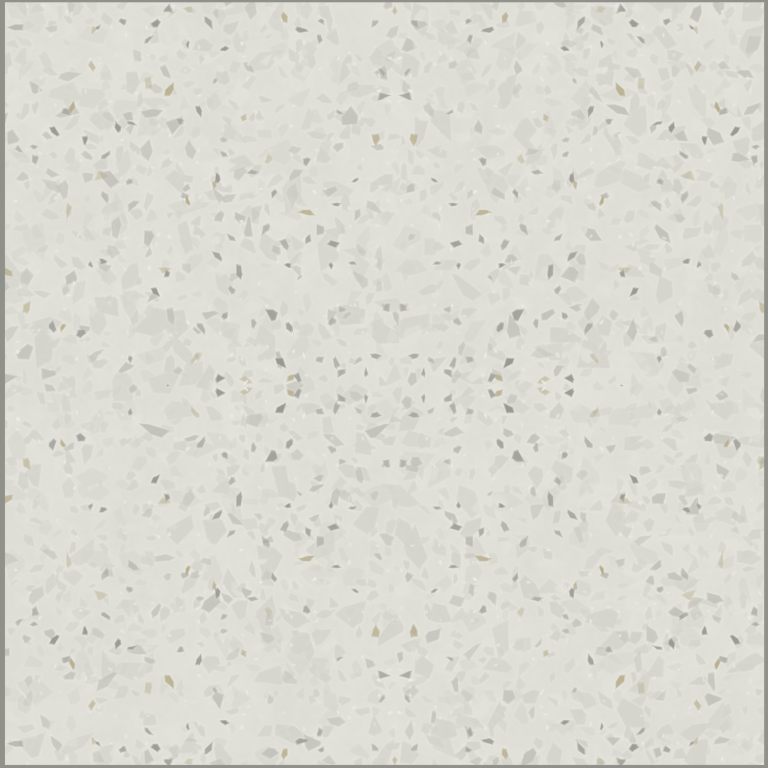
A WebGL 1 fragment shader for this texture:

```glsl
precision highp float;
// Pale terrazzo slab: faint stone chips, sparse dark and tan grains, thin grey border.

uniform vec2 u_resolution;

const float TAU = 6.2832;
const vec3 CEMENT = vec3(0.874, 0.874, 0.846);
const vec3 FAINT_CHIP = vec3(0.832, 0.832, 0.804);
const vec3 GREY_CHIP = vec3(0.765, 0.765, 0.735);
const vec3 DARK_CHIP = vec3(0.60, 0.595, 0.58);
const vec3 TAN_CHIP = vec3(0.72, 0.68, 0.55);
const vec3 WHITE_CHIP = vec3(0.93, 0.93, 0.91);
const vec3 BORDER = vec3(0.57, 0.57, 0.55);

float hash(vec2 p, float seed) {
  vec3 q = fract(vec3(p.xyx) * 0.1031 + seed * 0.0917);
  q += dot(q, q.yzx + 33.33);
  return fract((q.x + q.y) * q.z);
}

vec2 direction(float angle) {
  return vec2(cos(angle), sin(angle));
}

float cornerSlope(vec2 corner, vec2 offset) {
  return dot(direction(TAU * hash(corner, 3.7)), offset);
}

float gradientNoise(vec2 p) {
  vec2 i = floor(p);
  vec2 f = p - i;
  vec2 w = f * f * f * (f * (f * 6.0 - 15.0) + 10.0);
  vec2 e = vec2(1.0, 0.0);
  float low = mix(cornerSlope(i, f), cornerSlope(i + e, f - e), w.x);
  float high = mix(cornerSlope(i + e.yx, f - e.yx), cornerSlope(i + 1.0, f - 1.0), w.x);
  return mix(low, high, w.y);
}

// Distance to an irregular, slightly elongated five-sided shard.
float shardDistance(vec2 p, float radius, vec2 id, float seed) {
  vec2 axis = direction(TAU * hash(id, seed + 1.0));
  p = vec2(dot(p, axis), dot(p, vec2(-axis.y, axis.x)));
  p *= vec2(0.75, 1.25);
  float d = -radius;
  for (int side = 0; side < 5; side++) {
    float k = float(side);
    float turn = k + 0.8 * hash(id, seed + 2.0 + k);
    float reach = radius * mix(0.4, 1.0, hash(id, seed + 8.0 + k));
    d = max(d, dot(p, direction(turn * TAU / 5.0)) - reach);
  }
  return d;
}

// Lays one size class of shards over a surface; radius is in cells.
vec3 scatter(vec3 surface, vec2 uv, float cells, float density, float radius,
             vec3 tint, float rim, float softness, float seed) {
  vec2 p = uv * cells;
  vec2 home = floor(p);
  float blur = softness * cells;
  for (int y = -1; y <= 1; y++) {
    for (int x = -1; x <= 1; x++) {
      vec2 id = home + vec2(float(x), float(y));
      if (hash(id, seed) < density) {
        vec2 jitter = vec2(hash(id, seed + 14.0), hash(id, seed + 15.0));
        float size = radius * mix(0.55, 1.15, hash(id, seed + 16.0));
        float d = shardDistance(p - id - mix(vec2(0.15), vec2(0.85), jitter), size, id, seed);
        float opacity = mix(0.4, 1.0, hash(id, seed + 17.0));
        float cover = 1.0 - smoothstep(-blur, blur, d);
        float outline = (d - blur) / blur;
        surface += rim * opacity * exp(-outline * outline);
        surface = mix(surface, tint, opacity * cover);
      }
    }
  }
  return surface;
}

float slabMask(vec2 uv, float softness) {
  vec2 low = uv - vec2(0.0065, 0.004);
  vec2 high = vec2(0.995, 0.997) - uv;
  vec2 inset = min(low, high);
  return smoothstep(-softness, softness, min(inset.x, inset.y));
}

void main() {
  vec2 uv = gl_FragCoord.xy / u_resolution;
  float pixel = 1.0 / min(u_resolution.x, u_resolution.y);
  float softness = max(0.0016, 0.7 * pixel);
  // Sparse grains are book-matched about the middle of the slab.
  vec2 folded = abs(uv - vec2(0.514, 0.498)) + 2.0;

  // Cloudy cement
  float clouds = gradientNoise(uv * 9.0) + 0.8 * gradientNoise(uv * 34.0 + 7.0);
  vec3 colour = CEMENT + 0.012 * clouds + 0.008 * gradientNoise(uv * 110.0);

  // Broad faint chips, then smaller and stronger ones
  colour = scatter(colour, uv, 27.0, 0.6, 0.48, FAINT_CHIP, 0.006, softness, 20.0);
  colour = scatter(colour, uv, 36.0, 0.3, 0.45, CEMENT + 0.012, 0.004, softness, 45.0);
  colour = scatter(colour, uv, 48.0, 0.5, 0.42, FAINT_CHIP, 0.008, softness, 70.0);
  colour = scatter(colour, uv, 38.0, 0.22, 0.37, GREY_CHIP, 0.012, softness, 95.0);
  colour = scatter(colour, folded, 46.0, 0.13, 0.29, DARK_CHIP, 0.015, softness, 120.0);
  colour = scatter(colour, folded, 32.0, 0.07, 0.22, TAN_CHIP, 0.012, softness, 145.0);
  colour = scatter(colour, folded, 64.0, 0.16, 0.17, WHITE_CHIP, 0.0, softness, 170.0);

  colour = mix(BORDER, colour, slabMask(uv, 0.7 * pixel));
  gl_FragColor = vec4(clamp(colour, 0.0, 1.0), 1.0);
}
```
